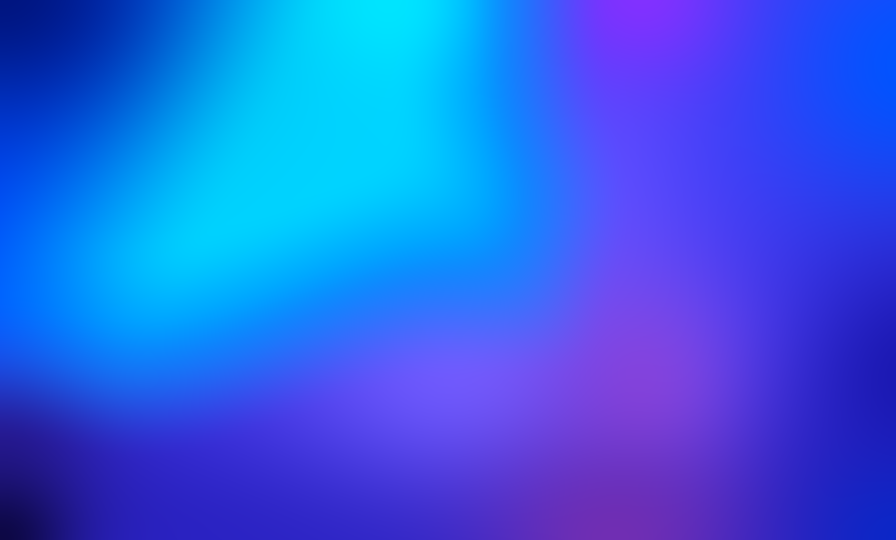
Write a WebGL 2 fragment shader that draws this background.

```glsl
#version 300 es
precision highp float;
// Soft blurred gradient: a glowing cyan cloud over blue and violet light.
uniform vec2 u_resolution;
out vec4 fragColor;

// Elliptical Gaussian falloff, 1 at the centre.
float glow(vec2 p, vec2 centre, vec2 radius) {
  vec2 d = (p - centre) / radius;
  return exp(-dot(d, d));
}

// Rounded maximum of two distances.
float smoothMax(float a, float b, float k) {
  return max(a, b) + k * log(1.0 + exp(-abs(a - b) / k));
}

// Signed distance to the cloud: negative inside, wavy right and lower edges.
float cloudDistance(vec2 p) {
  float rightEdge = 0.935 + 0.045 * exp(-pow((p.y - 0.62) / 0.16, 2.0));
  float lowerEdge = 0.34 + 0.15 * smoothstep(0.25, 0.85, p.x)
                  + 0.04 * (1.0 - smoothstep(0.0, 0.25, p.x));
  return smoothMax(p.x - rightEdge, lowerEdge - p.y, 0.05);
}

// Violet and indigo light behind the cloud.
vec3 violetField(vec2 p) {
  vec3 c = mix(vec3(0.16, 0.13, 0.76), vec3(0.27, 0.23, 0.96), smoothstep(0.02, 0.45, p.y));
  c = mix(c, vec3(0.36, 0.30, 1.00), glow(p, vec2(1.10, 0.63), vec2(0.20, 0.35)));
  // Right side: blue above, indigo below
  c = mix(c, vec3(0.00, 0.33, 1.00), glow(p, vec2(1.70, 0.87), vec2(0.27, 0.28)));
  c = mix(c, vec3(0.10, 0.09, 0.69), glow(p, vec2(1.71, 0.30), vec2(0.27, 0.27)));
  c = mix(c, vec3(0.04, 0.15, 0.78), glow(p, vec2(1.68, 0.00), vec2(0.20, 0.15)));
  // Purple and lavender lights
  c = mix(c, vec3(0.51, 0.19, 1.00), glow(p, vec2(1.19, 1.02), vec2(0.17, 0.17)));
  c = mix(c, vec3(0.44, 0.36, 1.00), glow(p, vec2(0.88, 0.32), vec2(0.35, 0.23)));
  c = mix(c, vec3(0.52, 0.27, 0.88), glow(p, vec2(1.19, 0.29), vec2(0.18, 0.20)));
  c = mix(c, vec3(0.44, 0.18, 0.70), glow(p, vec2(1.14, 0.00), vec2(0.24, 0.20)));
  // Dark lower left corner
  c = mix(c, vec3(0.15, 0.10, 0.58), glow(p, vec2(0.00, 0.15), vec2(0.20, 0.20)));
  return mix(c, vec3(0.05, 0.03, 0.27), glow(p, vec2(0.0), vec2(0.13, 0.12)));
}

// Cyan core, fading to blue on the left and navy in the upper left corner.
vec3 cloudColor(vec2 p, float d) {
  vec3 c = vec3(0.0, mix(0.58, 0.83, smoothstep(-0.02, 0.22, -d)), 1.0);
  c = mix(c, vec3(0.00, 0.90, 1.00), glow(p, vec2(0.71, 1.00), vec2(0.15, 0.13)));
  float slant = p.x - 0.5 * (p.y - 0.6);
  c = mix(vec3(0.00, 0.30, 1.00), c, smoothstep(-0.10, 0.42, slant));
  return mix(c, vec3(0.00, 0.08, 0.50), glow(p, vec2(0.00, 1.02), vec2(0.32, 0.26)));
}

void main() {
  // Canvas height is 1, width is 1.662
  vec2 p = gl_FragCoord.xy / u_resolution * vec2(1.662, 1.0);
  float d = cloudDistance(p);
  float cover = 1.0 - smoothstep(-0.08, 0.20, d);
  fragColor = vec4(mix(violetField(p), cloudColor(p, d), cover), 1.0);
}
```
